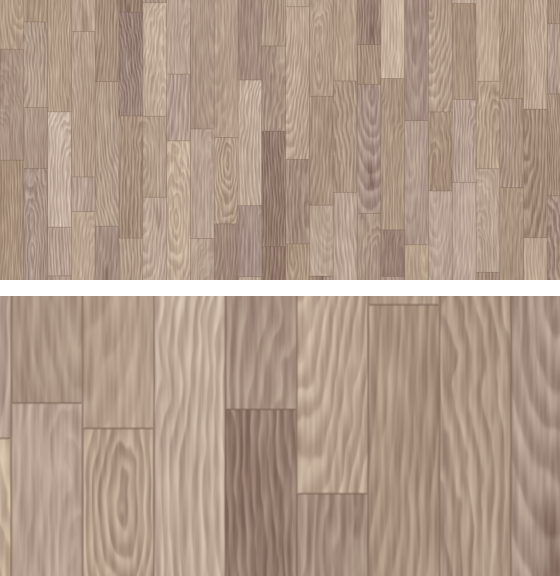
Top: the whole. Bottom: its middle third, enlarged.
A Shadertoy shader for this texture:

```glsl
const float PLANK_WIDTH = 0.085;
const float PLANK_LENGTH = 0.37;
const vec3 DARK_OAK = vec3(0.535, 0.440, 0.382);
const vec3 PALE_OAK = vec3(0.850, 0.772, 0.695);
const vec3 SEAM_BROWN = vec3(0.47, 0.38, 0.32);

float hash(vec2 p) {
    vec3 q = fract(vec3(p.xyx) * vec3(0.1031, 0.1030, 0.0973));
    q += dot(q, q.yzx + 33.33);
    return fract((q.x + q.y) * q.z);
}

float plankRandom(vec2 id, float channel) {
    return hash(id + channel * vec2(17.3, 41.7));
}

// Layered sines, roughly -1 to 1
float waves(vec2 p, float seed) {
    float sum = 0.0, amp = 0.5;
    for (int i = 0; i < 4; i++) {
        sum += amp * sin(p.x + seed + 1.7 * sin(p.y + seed * 1.3));
        p = mat2(1.5, 1.1, -1.1, 1.5) * p;
        seed += 2.4;
        amp *= 0.58;
    }
    return sum;
}

// Distance to the nearest scattered cell centre
float cellular(vec2 p) {
    vec2 cell = floor(p);
    float nearest = 2.0;
    for (int j = -1; j <= 1; j++)
    for (int i = -1; i <= 1; i++) {
        vec2 c = cell + vec2(i, j);
        vec2 centre = c + vec2(hash(c), hash(c + 71.7));
        nearest = min(nearest, distance(p, centre));
    }
    return nearest;
}

float plankEnd(float column, float row) {
    return row + 0.7 * (hash(vec2(column + 5.0, row + 90.0)) - 0.5);
}

// Growth rings cut by a slanted plane: arches near the core, stripes far away
float growthRings(vec2 p, vec2 id, float seed) {
    float core = (plankRandom(id, 1.0) - 0.5) * 0.22;
    float tipHeight = (plankRandom(id, 2.0) - 0.5) * 0.5;
    float slant = mix(0.10, 0.24, plankRandom(id, 3.0));
    float spacing = mix(0.0085, 0.0145, plankRandom(id, 4.0));
    vec2 warp = vec2(waves(p * vec2(45.0, 13.0), seed),
                     waves(p * vec2(38.0, 17.0), seed + 4.0));
    vec2 cut = vec2(p.x - core, (p.y - tipHeight) * slant) + warp * vec2(0.005, 0.008);
    float phase = fract(length(cut) / spacing + 0.25 * warp.y);
    return smoothstep(0.0, 0.65, phase) * (1.0 - smoothstep(0.75, 1.0, phase));
}

vec3 plankColour(vec2 p, vec2 id) {
    float seed = 40.0 * plankRandom(id, 5.0);

    // Board tone, with a few cream and a few smoky boards
    float kind = plankRandom(id, 6.0);
    float tone = 0.53 + 0.30 * (plankRandom(id, 7.0) - 0.5);
    tone += 0.24 * step(0.93, kind) - 0.20 * step(kind, 0.10);

    // Rings, fibres and broad shading
    float ringDepth = mix(0.12, 0.36, plankRandom(id, 8.0));
    float pores = cellular(p * vec2(170.0, 13.0) + seed * 7.0);
    float fibres = cellular(p * vec2(95.0, 4.0) + seed * 3.0);
    tone -= ringDepth * (growthRings(p, id, seed) - 0.45);
    tone += 0.34 * (pores - 0.48) + 0.17 * (fibres - 0.48);
    tone += 0.07 * waves(p * vec2(28.0, 5.0), seed + 9.0);

    // Smoky heartwood streak
    float drift = p.x - 0.018 * waves(vec2(p.y * 7.0, 1.0), seed);
    float streak = exp(-drift * drift / 0.00012);
    streak *= smoothstep(-0.1, 0.7, waves(p * vec2(12.0, 9.0), seed + 2.0));
    tone -= 0.38 * streak * step(0.78, plankRandom(id, 9.0));

    // Warm to rosy tint
    float tint = plankRandom(id, 10.0) - 0.5 + 0.5 * step(kind, 0.10);
    vec3 colour = mix(DARK_OAK, PALE_OAK, clamp(tone, -0.15, 1.15));
    return colour + tint * vec3(-0.010, -0.008, 0.026);
}

vec3 parquet(vec2 p) {
    float column = floor(p.x / PLANK_WIDTH);
    float across = (fract(p.x / PLANK_WIDTH) - 0.5) * PLANK_WIDTH;
    float along = p.y / PLANK_LENGTH + 9.0 * hash(vec2(column, 3.0));

    // Rows of uneven length
    float row = floor(along);
    if (along < plankEnd(column, row)) row -= 1.0;
    else if (along >= plankEnd(column, row + 1.0)) row += 1.0;
    float bottom = plankEnd(column, row);
    float top = plankEnd(column, row + 1.0);
    vec2 local = vec2(across, (along - 0.5 * (bottom + top)) * PLANK_LENGTH);

    // Thin joints
    float sideGap = 0.5 * PLANK_WIDTH - abs(across);
    float endGap = min(along - bottom, top - along) * PLANK_LENGTH;
    float joint = 1.0 - smoothstep(0.0004, 0.0022, min(sideGap, endGap));
    return mix(plankColour(local, vec2(column, row)), SEAM_BROWN, 0.5 * joint);
}

void mainImage(out vec4 fragColor, in vec2 fragCoord) {
    // Average a 3 by 3 grid of samples for smooth edges
    vec3 sum = vec3(0.0);
    for (int j = -1; j <= 1; j++)
    for (int i = -1; i <= 1; i++)
        sum += parquet((fragCoord + vec2(i, j) / 3.0) / iResolution.y);
    fragColor = vec4(sum / 9.0, 1.0);
}
```
